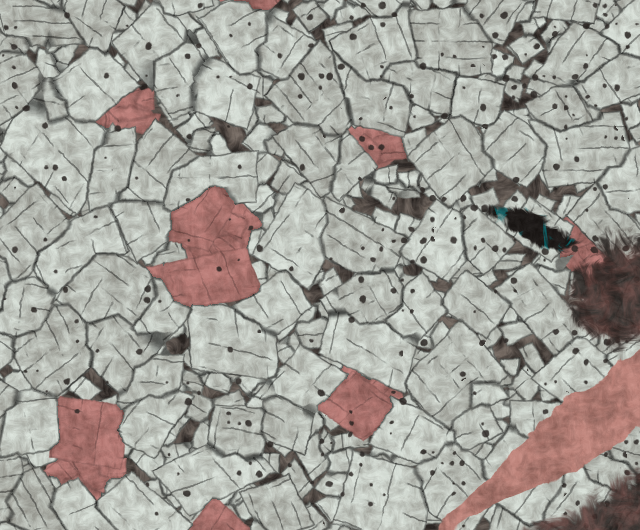
Write a Shadertoy shader that draws this texture.

```glsl
#define PALE vec3(.84, .87, .84)
#define GREY vec3(.57, .57, .54)
#define ROSE vec3(.71, .48, .46)
#define RUST vec3(.47, .31, .29)
#define BROWN vec3(.46, .42, .39)
#define BLACK vec3(.17, .15, .14)
#define TEAL vec3(.05, .36, .38)
#define LARGE 8.0
#define SMALL 20.0
#define PATCHES 3.3
#define SPECKS 52.0
#define SOFT .0018

struct Grain { float depth, edge, id; vec2 local, centre; };

vec2 hash2(vec2 p) {
    vec3 q = fract(p.xyx * vec3(.1031, .1030, .0973));
    q += dot(q, q.yzx + 33.33);
    return fract((q.xx + q.yz) * q.zy);
}

mat2 turn(float a) { return mat2(cos(a), sin(a), -sin(a), cos(a)); }

// Layered, folded sines, roughly -1 to 1
float waves(vec2 p) {
    float sum = 0., amp = .5;
    for (int i = 0; i < 5; i++) {
        p = mat2(.8, .6, -.6, .8) * p * 1.7 + 1.3;
        p += .6 * sin(p.yx * 1.1);
        sum += amp * sin(p.x) * sin(p.y);
        amp *= .65;
    }
    return sum;
}

// Cellular noise whose cells are turned, skewed boxes
Grain grains(vec2 p, float scale, float seed, float grow) {
    Grain g;
    vec2 q = p * scale, cell = floor(q);
    float near = 9., next = 9.;
    for (int y = -2; y <= 2; y++)
    for (int x = -2; x <= 2; x++) {
        vec2 c = cell + vec2(x, y);
        vec2 h = hash2(c + seed), k = hash2(c + seed + 37.);
        vec2 centre = c + .1 + .8 * h;
        vec2 v = turn((k.x - .5) * 2.2) * (q - centre);
        v.x += .5 * (h.y - .5) * v.y;
        vec2 b = abs(v) - vec2(.36 + .36 * k.y, .32 + .24 * h.x) - grow;
        float d = max(b.x, b.y);
        if (d < near) {
            next = near;
            near = d;
            g.local = v / scale;
            g.centre = centre / scale;
            g.id = fract(k.x * 17. + h.y);
        } else next = min(next, d);
    }
    g.depth = -near / scale;
    g.edge = min(.5 * (next - near), -near) / scale;
    return g;
}

// Signed depth inside scattered rose pools
float pools(vec2 p) {
    float depth = -1.;
    vec2 cell = floor(p * PATCHES);
    for (int y = -1; y <= 1; y++)
    for (int x = -1; x <= 1; x++) {
        vec2 c = cell + vec2(x, y), h = hash2(c + 71.);
        float r = .045 + .05 * hash2(c + 13.).x;
        if (mod(c.x + c.y, 2.) < .5)
            depth = max(depth, r - length(p - (c + .2 + .6 * h) / PATCHES));
    }
    return depth + .025 * waves(p * 9.);
}

vec3 roseColour(vec2 p) {
    return mix(RUST, ROSE, clamp(.8 + .5 * waves(p * 24.) + .3 * waves(p * 75.), 0., 1.1));
}

// Broken parallel cracks along one axis of a grain
float cracks(float u, float pitch, float phase, float wear) {
    float d = abs(fract(u / pitch + phase) - .5) * pitch;
    return (1. - smoothstep(.0004, .0008 + SOFT, d)) * smoothstep(-.1, .3, wear);
}

vec3 grainColour(Grain g, vec2 p) {
    float wear = waves(p * 15. + g.id * 40.);
    float tone = .62 + .3 * (g.id - .5) + .42 * waves(p * 62.) + .2 * wear;
    vec3 col = mix(GREY, PALE, clamp(tone, 0., 1.));
    vec2 u = g.local + .0015 * wear;
    float crack = cracks(u.x, .035 + .03 * g.id, g.id * 7., wear);
    crack = max(crack, cracks(u.y + .1 * u.x, .028 + .03 * g.id, g.id * 3., -wear));
    col *= 1. - .38 * crack;
    float rose = smoothstep(-.002, .002, pools(g.centre));
    col = mix(col, roseColour(p) * (1. - .2 * crack), rose);
    float rim = 1. - smoothstep(.0003, .0028 + SOFT, g.edge);
    return col * (1. - rim * mix(.52 + .2 * wear, .15, rose));
}

void mainImage(out vec4 fragColor, in vec2 fragCoord) {
    vec2 p = fragCoord / iResolution.y;
    float soft = max(SOFT, .7 / iResolution.y);
    float rough = waves(p * 38.), broad = waves(p * 7.);
    vec2 q = p + .003 * vec2(rough, waves(p * 38. + 20.));
    float east = smoothstep(.2, 1.1, p.x);

    // Dark filling, then small grains, then large grains
    vec3 col = mix(BLACK, BROWN, clamp(.5 + .8 * rough, 0., 1.));
    col = mix(col, roseColour(p), smoothstep(-soft, soft, pools(q)));
    Grain fine = grains(q, SMALL, 50., mix(.06, -.02, east));
    Grain big = grains(q, LARGE, 5., mix(.08, -.01, east));
    col = mix(col, grainColour(fine, p), smoothstep(-soft, soft, fine.depth));
    col = mix(col, grainColour(big, p), smoothstep(-soft, soft, big.depth));

    // Black specks, denser to the right
    vec2 s = q * SPECKS, c = floor(s), h = hash2(c + 9.);
    float r = (.1 + .25 * h.y) * step(h.x, .05 + .2 * east * smoothstep(-.3, .4, broad));
    float speck = smoothstep(-soft, soft, (r - length(s - c - .35 - .3 * hash2(c))) / SPECKS);
    col = mix(col, BLACK, speck * step(.01, r) * .85);

    // Murky areas at the right and a black sliver with teal flecks
    float across = (p.y - .0125 - .73 * (p.x - .846)) * .81 + .025 * broad;
    vec2 m = (p - vec2(1.19, .46)) / vec2(.12, .1);
    vec2 l = turn(.45) * (p - vec2(1.01, .565)) / vec2(.085, .03);
    float sliver = smoothstep(.15, -.15, length(l) - 1. + .5 * broad + .3 * rough);
    float murk = max(smoothstep(.2, -.1, length(m) - 1. + .4 * broad + .3 * rough),
                     smoothstep(.11, .14, -across + .02 * rough));
    vec3 mud = mix(BLACK, RUST * .85, clamp(.4 + .7 * rough, 0., 1.));
    col = mix(col, mud, murk * .9);
    vec3 ink = mix(BLACK * .7, TEAL, smoothstep(.15, .5, waves(p * 30. + 8.)));
    col = mix(col, ink, sliver);

    // Rose vein crossing the lower right corner
    float width = mix(.004, .06, smoothstep(.78, 1.1, p.x)) + .004 * rough;
    float vein = smoothstep(-soft, soft, width - abs(across));
    col = mix(col, roseColour(p) * vec3(1.03, 1.07, 1.04), vein);

    col += .035 * waves(p * 105.);
    fragColor = vec4(clamp(col, 0., 1.), 1.);
}
```
